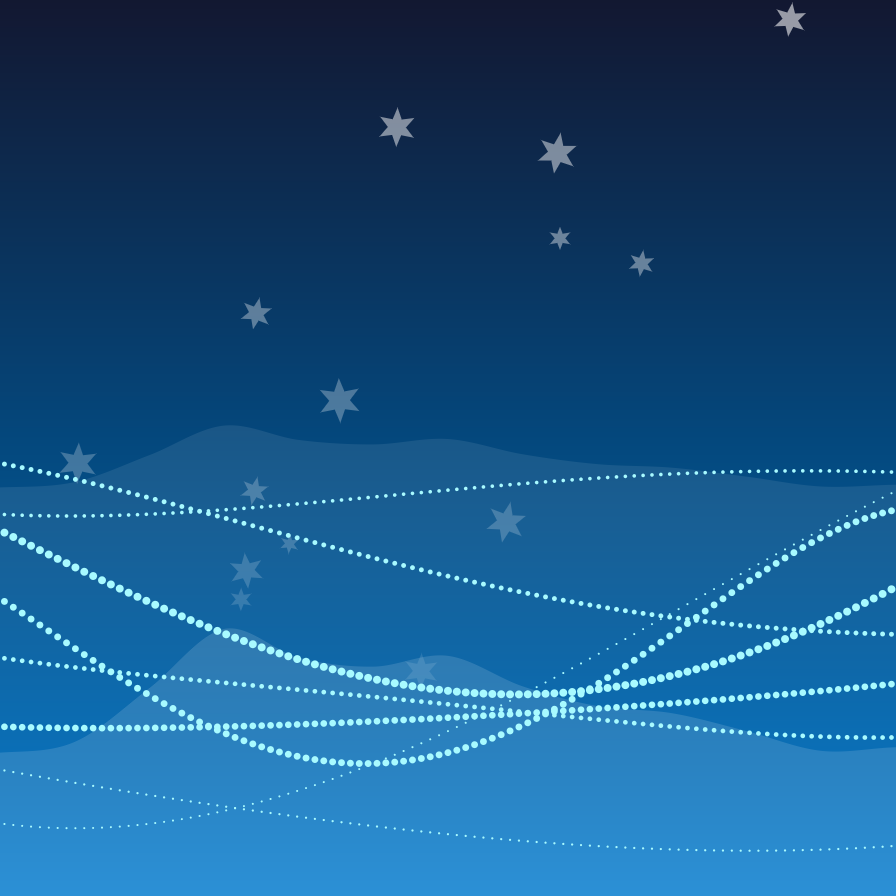
This background is drawn by a Shadertoy shader. Its source:

```glsl
#define SKY_TOP vec3(0.072, 0.092, 0.192)
#define SKY_MID vec3(0.015, 0.285, 0.495)
#define SKY_LOW vec3(0.045, 0.500, 0.815)
#define DOT_COLOR vec3(0.66, 0.98, 1.0)
#define DOT_STEP 0.0099
#define STAR_POINTS 6.0
#define STAR_NOTCH 0.46
#define STAR_TILT 0.5
#define STAR_ALPHA 0.58

const float PI = 3.14159;

// Ridge heights at even steps across the canvas
const float RIDGE[13] = float[13](0.0, 0.006, 0.036, 0.069, 0.053, 0.048, 0.054,
                                  0.037, 0.026, 0.022, 0.012, 0.001, 0.003);

// Strand heights at x = 0, 1/4, 1/2, 3/4
const vec4 STRAND[8] = vec4[8](
    vec4(0.483, 0.422, 0.357, 0.311), vec4(0.426, 0.431, 0.453, 0.471),
    vec4(0.408, 0.293, 0.229, 0.246), vec4(0.332, 0.182, 0.160, 0.292),
    vec4(0.266, 0.238, 0.214, 0.189), vec4(0.189, 0.189, 0.199, 0.215),
    vec4(0.141, 0.100, 0.069, 0.052), vec4(0.081, 0.095, 0.184, 0.316));

// Strand height at x = 1, dot radius
const vec2 STRAND_END[8] = vec2[8](
    vec2(0.292, 0.0027), vec2(0.473, 0.0020), vec2(0.345, 0.0044), vec2(0.431, 0.0038),
    vec2(0.177, 0.0026), vec2(0.237, 0.0037), vec2(0.056, 0.0012), vec2(0.452, 0.0011));

// Star centre and radius
const vec3 STARS[14] = vec3[14](
    vec3(0.882, 0.978, 0.019), vec3(0.443, 0.858, 0.022), vec3(0.622, 0.829, 0.023),
    vec3(0.625, 0.734, 0.013), vec3(0.716, 0.706, 0.015), vec3(0.286, 0.650, 0.018),
    vec3(0.379, 0.553, 0.025), vec3(0.087, 0.483, 0.023), vec3(0.284, 0.452, 0.016),
    vec3(0.565, 0.417, 0.023), vec3(0.323, 0.393, 0.011), vec3(0.275, 0.363, 0.020),
    vec3(0.269, 0.331, 0.013), vec3(0.470, 0.251, 0.020));

float hash(float n) {
    return fract(sin(n * 127.1) * 43758.5453);
}

float fill(float dist, float pixel) {
    return clamp(0.5 - dist / pixel, 0.0, 1.0);
}

// Smooth curve through the ridge heights
float ridgeHeight(float x) {
    float s = clamp(x, 0.0, 0.9999) * 12.0;
    int i = int(s);
    float t = fract(s);
    float a = RIDGE[max(i - 1, 0)], b = RIDGE[i];
    float c = RIDGE[i + 1], d = RIDGE[min(i + 2, 12)];
    return b + 0.5 * t * (c - a + t * (2.0 * a - 5.0 * b + 4.0 * c - d
             + t * (3.0 * (b - c) + d - a)));
}

// Quartic through five evenly spaced heights, by forward differences
float strandHeight(float x, vec4 h, float last) {
    float s = 4.0 * x;
    vec4 d1 = vec4(h.yzw, last) - h;
    vec3 d2 = d1.yzw - d1.xyz;
    vec2 d3 = d2.yz - d2.xy;
    float d4 = d3.y - d3.x;
    return h.x + s * (d1.x + (s - 1.0) / 2.0 * (d2.x
         + (s - 2.0) / 3.0 * (d3.x + (s - 3.0) / 4.0 * d4)));
}

// Signed distance to the edge lines of a star with one tip at the given angle
float starDistance(vec2 p, float radius, float angle) {
    float sector = 2.0 * PI / STAR_POINTS;
    float a = atan(p.y, p.x) - angle;
    a = abs(a - sector * round(a / sector));
    vec2 q = length(p) * vec2(cos(a), sin(a));
    vec2 tip = vec2(radius, 0.0);
    vec2 notch = radius * STAR_NOTCH * vec2(cos(0.5 * sector), sin(0.5 * sector));
    vec2 edge = normalize(notch - tip);
    return dot(q - tip, vec2(edge.y, -edge.x));
}

void mainImage(out vec4 fragColor, in vec2 fragCoord) {
    vec2 uv = fragCoord / iResolution.xy;
    float pixel = 1.0 / iResolution.y;

    // Night sky
    vec3 color = uv.y > 0.5 ? mix(SKY_MID, SKY_TOP, 2.0 * uv.y - 1.0)
                            : mix(SKY_LOW, SKY_MID, 2.0 * uv.y);

    // Far hills fade downwards, near hills stay pale
    float ridge = ridgeHeight(uv.x);
    float farHill = fill(uv.y - 0.456 - ridge, pixel);
    float nearHill = fill(uv.y - 0.160 - 2.0 * ridge, pixel);
    color = mix(color, vec3(1.0), 0.085 * farHill * smoothstep(0.1, 0.5, uv.y));
    color = mix(color, vec3(1.0), 0.13 * nearHill);

    // Stars grow fainter towards the ground
    for (int i = 0; i < 14; i++) {
        vec3 star = STARS[i];
        float angle = 0.5 * PI + STAR_TILT * (hash(float(i) + 1.0) - 0.5);
        float shape = fill(starDistance(uv - star.xy, star.z, angle), pixel);
        color = mix(color, vec3(1.0), shape * STAR_ALPHA * pow(star.y, 1.2));
    }

    // Strands of dots
    float dotX = (floor(uv.x / DOT_STEP) + 0.5) * DOT_STEP;
    for (int i = 0; i < 8; i++) {
        vec2 center = vec2(dotX, strandHeight(dotX, STRAND[i], STRAND_END[i].x));
        color = mix(color, DOT_COLOR, fill(length(uv - center) - STRAND_END[i].y, pixel));
    }

    fragColor = vec4(color, 1.0);
}
```
